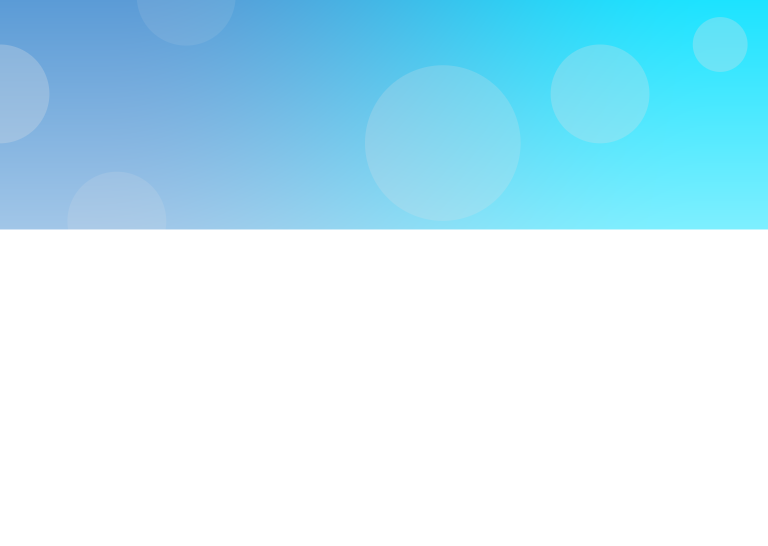
Reproduce this background procedurally as a WebGL 1 fragment shader.

```glsl
precision highp float;
// Blue to cyan banner with translucent discs above a blank white page.

uniform vec2 u_resolution;

#define BANNER_HEIGHT 0.4203
#define RAMP_START 0.15
#define RAMP_END 0.95
#define RAMP_SLANT 0.04
#define BOTTOM_HAZE 0.43
#define BLUE vec3(0.357, 0.608, 0.839)
#define CYAN vec3(0.110, 0.890, 1.000)
#define DISC_COLOR vec3(0.865, 0.875, 0.895)
#define DISC_RADIUS 0.0905

// Blends a soft-edged disc over the given colour.
vec3 addDisc(vec3 color, vec2 p, vec2 center, float radius, float opacity) {
  float pixel = 1.0 / u_resolution.y;
  float edge = length(p - center) - radius;
  float coverage = clamp(0.5 - edge / pixel, 0.0, 1.0);
  return mix(color, DISC_COLOR, coverage * opacity);
}

// Slanted colour ramp, whitened towards the lower edge.
vec3 bannerGradient(float across, float down) {
  float ramp = smoothstep(RAMP_START, RAMP_END, across + RAMP_SLANT * down);
  return mix(mix(BLUE, CYAN, ramp), vec3(1.0), BOTTOM_HAZE * down);
}

void main() {
  // Position in canvas heights, measured down from the top left.
  vec2 p = vec2(gl_FragCoord.x, u_resolution.y - gl_FragCoord.y) / u_resolution.y;
  float down = clamp(p.y / BANNER_HEIGHT, 0.0, 1.0);
  vec3 color = bannerGradient(gl_FragCoord.x / u_resolution.x, down);

  // Discs: centre, radius, opacity
  color = addDisc(color, p, vec2(0.000, 0.172), DISC_RADIUS, 0.29);
  color = addDisc(color, p, vec2(0.341, -0.007), DISC_RADIUS, 0.11);
  color = addDisc(color, p, vec2(0.214, 0.405), DISC_RADIUS, 0.17);
  color = addDisc(color, p, vec2(0.811, 0.262), 0.1425, 0.23);
  color = addDisc(color, p, vec2(1.099, 0.172), DISC_RADIUS, 0.28);
  color = addDisc(color, p, vec2(1.319, 0.0815), 0.0502, 0.31);

  // White page below the banner
  float page = clamp((p.y - BANNER_HEIGHT) * u_resolution.y + 0.5, 0.0, 1.0);
  gl_FragColor = vec4(mix(color, vec3(1.0), page), 1.0);
}
```
